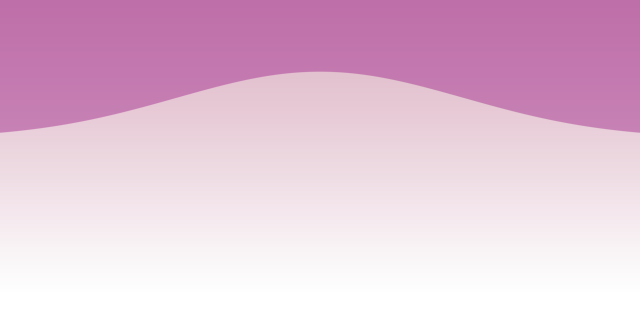
Give the GLSL for this background, as a Shadertoy shader.

```glsl
// Draws a pale rose hill fading to white below a mauve gradient sky.

const vec3 SKY_TOP = vec3(0.745, 0.431, 0.659);
const vec3 SKY_LOW = vec3(0.780, 0.508, 0.708);

const float CREST_HEIGHT = 0.776;
const float CREST_DROP = 0.2083;
const float CREST_SPREAD = 0.1009;

// Bell-shaped skyline, highest at the centre of the canvas.
float hillHeight(float x, float crest, float drop, float spread) {
    float d = x - 0.5;
    return crest - drop * (1.0 - exp(-d * d / spread));
}

// Blend towards a colour as height rises from one level to the next.
vec3 blendStop(vec3 base, vec3 tint, float low, float high, float y) {
    return mix(base, tint, clamp((y - low) / (high - low), 0.0, 1.0));
}

// White at the foot, through blush, to dusty rose at the crest.
vec3 hillColor(float y) {
    vec3 color = vec3(1.0);
    color = blendStop(color, vec3(0.975, 0.958, 0.965), 0.08, 0.21, y);
    color = blendStop(color, vec3(0.960, 0.912, 0.934), 0.21, 0.32, y);
    color = blendStop(color, vec3(0.928, 0.850, 0.880), 0.32, 0.49, y);
    color = blendStop(color, vec3(0.903, 0.788, 0.835), 0.49, 0.66, y);
    return blendStop(color, vec3(0.888, 0.757, 0.811), 0.66, 0.776, y);
}

vec3 skyColor(float y) {
    return blendStop(SKY_LOW, SKY_TOP, 0.586, 1.0, y);
}

void mainImage(out vec4 fragColor, in vec2 fragCoord) {
    vec2 uv = fragCoord / iResolution.xy;
    float skyline = hillHeight(uv.x, CREST_HEIGHT, CREST_DROP, CREST_SPREAD);

    // Soften the skyline over about one pixel.
    float soft = 0.75 / iResolution.y;
    float sky = smoothstep(-soft, soft, uv.y - skyline);
    fragColor = vec4(mix(hillColor(uv.y), skyColor(uv.y), sky), 1.0);
}
```
